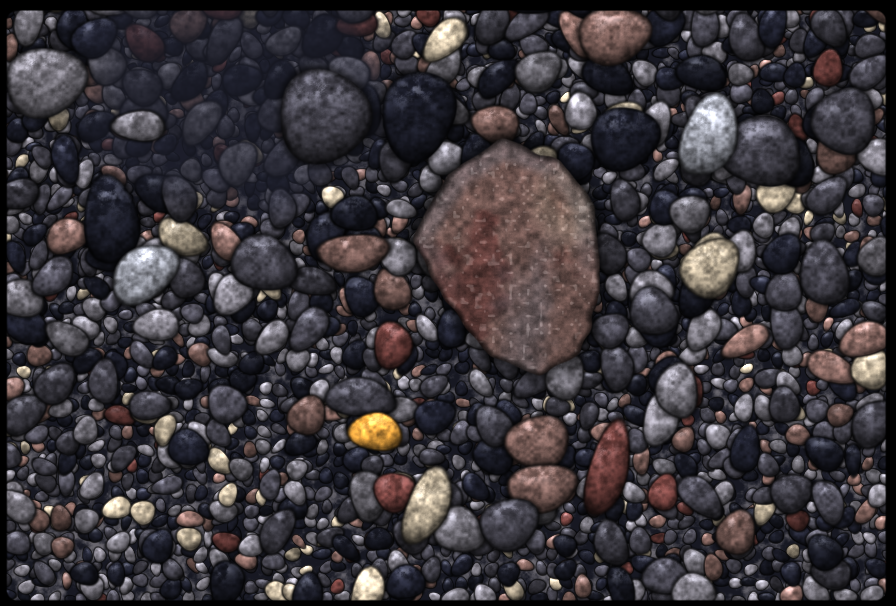
Give the GLSL for this texture, as a WebGL 2 fragment shader.

```glsl
#version 300 es
precision highp float;
// Wet beach pebbles with a dark pool and one large red-brown stone, in a black frame.
uniform vec2 u_resolution;
out vec4 fragColor;

// Colours
const vec3 INK = vec3(.09, .095, .135);
const vec3 SLATE = vec3(.235, .23, .265);
const vec3 GREY = vec3(.41, .4, .43);
const vec3 BROWN = vec3(.43, .33, .31);
const vec3 RUST = vec3(.35, .2, .19);
const vec3 SAND = vec3(.65, .6, .52);
const vec3 GOLD = vec3(.85, .6, .24);
const vec3 SKY = vec3(.57, .58, .62);
// Layout and light
const vec3 LIGHT = vec3(-.22, .62, .75);
const vec3 GLINT = vec3(-.12, .42, .9);
const vec2 FRAME_MID = vec2(.7365, .496);
const vec2 FRAME_HALF = vec2(.725, .4865);
const float ROUNDING = .017;
const int CORNERS = 10;
const vec2 OUTLINE[CORNERS] = vec2[CORNERS](
  vec2(.7, .606), vec2(.75, .7), vec2(.83, .752), vec2(.915, .72), vec2(.965, .655),
  vec2(.975, .52), vec2(.945, .43), vec2(.89, .397), vec2(.82, .425), vec2(.75, .51));

vec3 scene;
vec2 p;

float hash(vec2 v) { return fract(sin(dot(v, vec2(127.1, 311.7))) * 43758.5); }

float noise(vec2 v) {
  vec2 i = floor(v), f = smoothstep(0., 1., v - i), e = vec2(1, 0);
  return mix(mix(hash(i), hash(i + e), f.x), mix(hash(i + e.yx), hash(i + e.xx), f.x), f.y);
}

float fbm(vec2 v) {
  float sum = 0., amp = .5;
  for (int i = 0; i < 4; i++) { sum += amp * noise(v); v = v * 2.03 + 7.; amp *= .5; }
  return sum;
}

// One domed wet pebble with a contact shadow, painted over the scene
void pebble(vec2 centre, vec2 radii, float angle, vec3 tint) {
  float c = cos(angle), s = sin(angle), seed = 50. * hash(centre);
  mat2 turn = mat2(c, -s, s, c);
  vec2 q = turn * (p - centre) / radii;
  float d = length(q);
  if (d > 1.7) return;
  float a = atan(q.y, q.x + 1e-5);
  d *= 1. + .06 * sin(2. * a + seed) + .06 * sin(3. * a - seed);
  float soft = 1.2 / (u_resolution.y * min(radii.x, radii.y));
  scene *= mix(.4, 1., smoothstep(.95, 1.2, d));
  vec3 n = normalize(vec3(q * turn * d, sqrt(max(1.02 - d * d, .02))));
  float grain = fbm(p * 75. + seed), speck = noise(p * 170. + seed);
  vec3 col = tint * (.45 + .75 * max(dot(n, normalize(LIGHT)), 0.));
  col *= .4 + .9 * grain + .5 * speck;
  float gleam = pow(max(dot(n, normalize(GLINT)), 0.), 20.);
  col += SKY * smoothstep(.35, .7, grain) * (.4 * gleam + .25 * max(n.y, 0.));
  col *= mix(.4, 1., smoothstep(1., .86, d));
  scene = mix(scene, col, smoothstep(soft, -soft, d - 1.));
}

void stone(float x, float y, float w, float h, vec3 tint) { pebble(vec2(x, y), vec2(w, h), 0., tint); }

vec3 pebbleTint(float h) {
  vec3 col = h < .27 ? INK : h < .6 ? SLATE : h < .82 ? GREY : h < .92 ? BROWN : h < .95 ? RUST : SAND;
  return col * (.75 + .5 * fract(h * 91.));
}

// Jittered grid of pebbles; low and high are the shares of filled cells by height
void scatter(float size, float low, float high) {
  vec2 cell = floor(p / size);
  for (int i = 0; i < 9; i++) {
    vec2 id = cell + vec2(i % 3, i / 3) - 1., k = id + size * 999.;
    if (hash(k + 3.1) > mix(low, high, id.y * size)) continue;
    vec2 jitter = .22 + .55 * vec2(hash(k), hash(k + 17.3));
    vec2 radii = size * vec2(.44 + .18 * hash(k + 5.7), .31 + .16 * hash(k + 9.2));
    pebble((id + jitter) * size, radii, 3.14 * hash(k + 23.), pebbleTint(hash(k + 41.)));
  }
}

// Larger stones, level ones first, then tilted ones
void largeStones() {
  stone(.075, .865, .07, .055, GREY);
  stone(.23, .792, .042, .027, GREY);
  stone(.535, .808, .08, .073, SLATE);
  stone(.69, .81, .062, .073, INK);
  stone(1.013, .942, .062, .046, BROWN);
  stone(1.03, .772, .06, .05, INK);
  stone(1.256, .75, .064, .061, SLATE);
  stone(1.394, .8, .05, .058, SLATE);
  stone(.183, .635, .048, .07, INK);
  stone(.435, .565, .055, .046, SLATE);
  stone(.583, .583, .058, .032, BROWN);
  stone(1.36, .548, .041, .053, SLATE);
  stone(1.078, .485, .041, .039, SLATE);
  stone(.648, .43, .034, .037, RUST);
  stone(.595, .343, .058, .033, SLATE);
  stone(1.118, .355, .033, .048, GREY);
  stone(.62, .287, .043, .033, GOLD);
  stone(.888, .27, .05, .047, BROWN);
  stone(.894, .195, .058, .04, BROWN);
  stone(.757, .125, .043, .038, GREY);
  stone(.84, .135, .048, .044, SLATE);
  pebble(vec2(1.17, .775), vec2(.048, .066), -.4, SKY);
  pebble(vec2(.238, .548), vec2(.06, .043), .8, SKY);
  pebble(vec2(1.172, .558), vec2(.054, .044), .5, SAND);
  pebble(vec2(1.003, .225), vec2(.034, .078), -.3, RUST);
  pebble(vec2(.705, .165), vec2(.036, .064), -.4, SAND);
}

float outlineDistance() {
  float d = 9., side = 1.;
  for (int i = 0; i < CORNERS; i++) {
    vec2 a = OUTLINE[i], e = OUTLINE[(i + 1) % CORNERS] - a, w = p - a;
    d = min(d, length(w - e * clamp(dot(w, e) / dot(e, e), 0., 1.)));
    if (e.x * w.y > e.y * w.x) side = -1.;
  }
  return -side * d;
}

// The large stone: rust patches, a grey vein, pale specks and a lit upper rim
void mainStone() {
  float d = outlineDistance() - ROUNDING + .008 * (noise(p * 35.) - .5);
  scene *= mix(.25, 1., smoothstep(-.01, .03, d));
  float patches = fbm(p * 16.), grain = fbm(p * 95.), soft = 1. / u_resolution.y;
  vec3 col = mix(BROWN, RUST, .7 * smoothstep(.42, .62, patches + .4 - .5 * p.x));
  float vein = smoothstep(.055, 0., abs(p.x - .74 - .25 * p.y + .12 * (patches - .5)));
  float rim = smoothstep(-.045, -.02, d) * smoothstep(.55, .68, p.y + .1 * patches);
  col = mix(col, GREY, .5 * max(vein * smoothstep(.66, .5, p.y), rim));
  col = mix(col, SAND, .3 * smoothstep(.07, .01, length(p - vec2(.94, .66)) - .05 * patches));
  col *= (.5 + grain) * (.75 + .4 * p.y);
  col += .14 * smoothstep(.7, .95, noise(p * 140.));
  col *= mix(.35, 1., smoothstep(0., -.012, d));
  scene = mix(scene, col, smoothstep(soft, -soft, d));
}

void main() {
  p = gl_FragCoord.xy / u_resolution.y;
  scene = mix(INK, GREY, smoothstep(.35, .8, fbm(p * 60.)));
  scatter(.025, 1., 1.);
  scatter(.043, .6, .85);
  scatter(.07, .25, .85);
  // Shaded pool at the upper left
  float pool = length((p - vec2(.4, .85)) / vec2(.3, .2)) + .5 * fbm(p * 9.);
  scene = mix(scene, INK + scene * .25, .85 * smoothstep(1.3, .95, pool));
  largeStones();
  mainStone();
  // Rounded black frame
  vec2 edge = abs(p - FRAME_MID) - FRAME_HALF + ROUNDING;
  scene *= smoothstep(.002, -.002, length(max(edge, 0.)) - ROUNDING);
  fragColor = vec4(clamp(scene, 0., 1.), 1);
}
```
